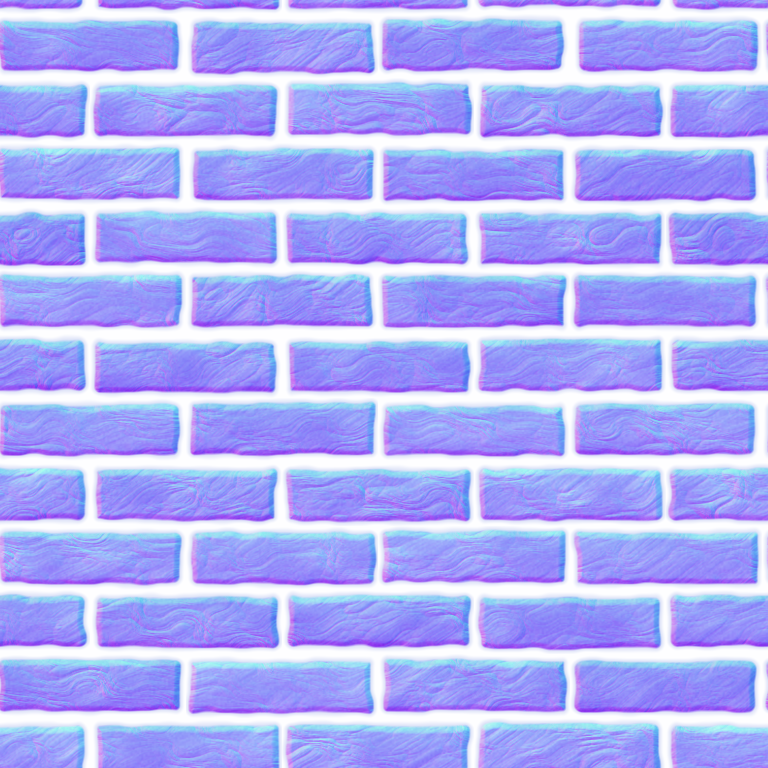
Write a WebGL 1 fragment shader that draws this texture map.

```glsl
precision highp float;
// Tangent-space normal colours of a running-bond wall of rough, split-faced bricks.
// Each brick gets a seeded height field (rounded rim plus ridged creases) whose
// slope tints a periwinkle base; brick ids wrap, so the wall tiles on both axes.

uniform vec2 u_resolution;

#define COLUMNS 4.0
#define ROWS 12.0
#define PHASE vec2(0.03, 0.22)       // wall offset, in brick cells
#define HALF_SIZE vec2(1.425, 0.398) // brick half size, in row heights
#define JITTER 0.022
#define EDGE_WOBBLE 0.06
#define RIM_HEIGHT 0.09
#define CREASE_HEIGHT 0.065
#define BASE_COLOR vec3(0.59, 0.59, 0.98)
#define SLOPE_TINT vec2(0.32, 0.31)
#define MORTAR_COLOR vec3(0.995, 0.995, 1.0)
#define HALO_COLOR vec3(0.87, 0.89, 0.97)

float hash(vec2 p) {
  vec3 q = fract(p.xyx * 0.1031);
  q += dot(q, q.yzx + 33.33);
  return fract((q.x + q.y) * q.z);
}

float noise(vec2 p) {
  vec2 i = floor(p);
  vec2 f = p - i;
  f = f * f * f * (f * (f * 6.0 - 15.0) + 10.0);
  float low = mix(hash(i), hash(i + vec2(1.0, 0.0)), f.x);
  float high = mix(hash(i + vec2(0.0, 1.0)), hash(i + 1.0), f.x);
  return mix(low, high, f.y);
}

// Signed distance to a brick outline with worn, uneven edges.
float brickDistance(vec2 p, vec2 seed) {
  float radius = mix(0.04, 0.11, hash(seed + 5.0));
  vec2 size = HALF_SIZE - vec2(0.03, 0.015) * hash(seed + 9.0);
  vec2 d = abs(p) - size + radius;
  float box = length(max(d, 0.0)) + min(max(d.x, d.y), 0.0) - radius;
  return box + EDGE_WOBBLE * (noise(p * 3.5 + seed) - 0.5);
}

// Slanted, warped ridges: sharp creases between smoother facets.
float creases(vec2 p, vec2 seed) {
  float lean = mix(-0.6, 2.2, hash(seed + 3.0));
  vec2 q = vec2(p.x * 1.7, p.y * 4.2 - p.x * lean) + seed;
  q += 1.3 * noise(p * vec2(2.0, 2.6) + seed + 40.0);
  float sum = 0.0;
  float amplitude = 0.5;
  for (int i = 0; i < 4; i++) {
    sum += amplitude * abs(2.0 * noise(q) - 1.0);
    q = mat2(1.9, 0.5, -0.4, 1.9) * q + 7.3;
    amplitude *= 0.5;
  }
  return sum;
}

float brickHeight(vec2 p, vec2 seed) {
  float rim = smoothstep(0.05, -0.1, brickDistance(p, seed));
  return RIM_HEIGHT * rim + CREASE_HEIGHT * creases(p, seed);
}

void main() {
  // Brick cell, with alternate rows shifted by half a brick
  vec2 cell = gl_FragCoord.xy / u_resolution * vec2(COLUMNS, ROWS) + PHASE;
  float row = floor(cell.y);
  cell.x += 0.5 * (1.0 - mod(row, 2.0));
  vec2 id = mod(vec2(floor(cell.x), row), vec2(COLUMNS, ROWS));
  vec2 seed = id * vec2(23.0, 17.0) + 11.0;

  // Local position in row heights, nudged per brick
  vec2 p = (fract(cell) - 0.5) * vec2(ROWS / COLUMNS, 1.0);
  p += JITTER * (2.0 * vec2(hash(seed), hash(seed + 1.0)) - 1.0);

  // Slope of the height field, bounded like a unit normal
  float stepSize = 0.018;
  float center = brickHeight(p, seed);
  vec2 slope = vec2(brickHeight(p + vec2(stepSize, 0.0), seed),
                    brickHeight(p + vec2(0.0, stepSize), seed)) - center;
  slope /= stepSize;

  // Smooth patches and quieter bricks inside, full slope at the rim
  float edge = brickDistance(p, seed);
  float patches = noise(p * vec2(1.6, 2.4) + seed + 70.0);
  float rough = mix(0.65, 1.15, hash(seed + 7.0)) * mix(0.45, 1.35, patches);
  slope *= mix(rough, 1.0, smoothstep(-0.14, -0.04, edge));
  slope /= sqrt(1.0 + dot(slope, slope));

  // Brick colour: slope tint, pale upper half, uneven tone and fine grain
  vec3 brick = BASE_COLOR;
  brick.rg += SLOPE_TINT * vec2(slope.x, -slope.y);
  brick.g += 0.17 * p.y;
  float tone = 0.08 * (hash(seed + 13.0) - 0.5) + 0.12 * (patches - 0.5);
  float grain = noise(p * 30.0 + seed) - 0.5;
  brick += (tone + 0.05 * grain) * vec3(0.6, 1.0, 0.1);
  brick.b -= 0.07 * dot(slope, slope);

  // Mortar: near white, with a soft cool halo hugging each brick
  float halo = 1.0 - smoothstep(0.0, 0.085, edge);
  vec3 mortar = mix(MORTAR_COLOR, HALO_COLOR, halo);

  float blur = max(0.022, ROWS / u_resolution.y);
  float cover = 1.0 - smoothstep(-blur, blur, edge);
  gl_FragColor = vec4(clamp(mix(mortar, brick, cover), 0.0, 1.0), 1.0);
}
```
